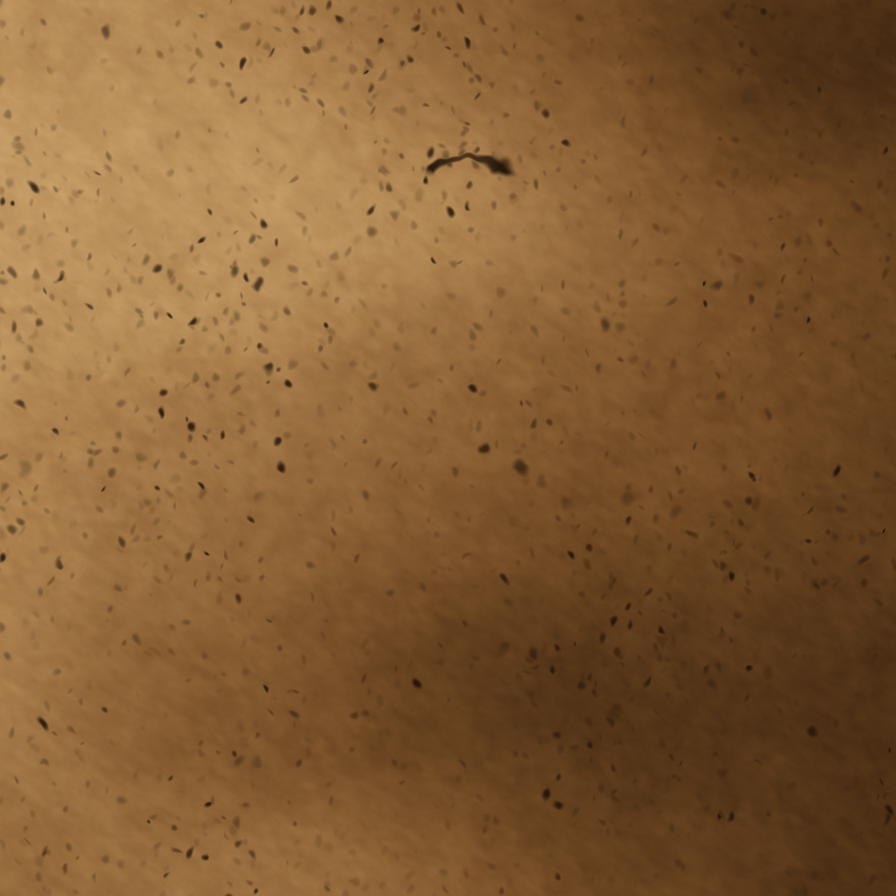
Give the GLSL for this texture, as a WebGL 2 fragment shader.

```glsl
#version 300 es
precision highp float;

uniform vec2 u_resolution;
out vec4 fragColor;

float hash(vec2 p) {
    vec3 q = fract(vec3(p.xyx) * 0.1031);
    q += dot(q, q.yzx + 33.33);
    return fract((q.x + q.y) * q.z);
}

vec2 hash2(vec2 p) {
    return vec2(hash(p + 17.3), hash(p + 71.9));
}

float valueNoise(vec2 p) {
    vec2 i = floor(p);
    vec2 f = fract(p);
    f = f * f * (3.0 - 2.0 * f);
    float low = mix(hash(i), hash(i + vec2(1, 0)), f.x);
    float high = mix(hash(i + vec2(0, 1)), hash(i + vec2(1, 1)), f.x);
    return mix(low, high, f.y);
}

float fbm(vec2 p) {
    float sum = 0.0;
    float gain = 0.5;
    for (int i = 0; i < 4; i++) {
        sum += gain * valueNoise(p);
        p = mat2(1.6, 1.2, -1.2, 1.6) * p + 5.7;
        gain *= 0.5;
    }
    return sum / 0.9375;
}

mat2 rotation(float angle) {
    float c = cos(angle);
    float s = sin(angle);
    return mat2(c, s, -s, c);
}

// Soft elliptical falloff
float glow(vec2 p, vec2 center, vec2 radii) {
    vec2 d = (p - center) / radii;
    return exp(-dot(d, d));
}

// Broad light and shadow across the surface
float lighting(vec2 p) {
    float tone = 0.68 - 0.62 * p.x + 0.25 * p.y;
    tone += 0.30 * glow(p, vec2(0.35, 0.75), vec2(0.40, 0.20));
    tone += 0.20 * glow(p, vec2(0.40, 0.02), vec2(0.25, 0.10));
    tone -= 0.35 * glow(p, vec2(0.95, 0.95), vec2(0.30, 0.15));
    tone -= 0.25 * glow(p, vec2(0.60, 0.22), vec2(0.35, 0.17));
    return tone + 0.16 * (fbm(p * 5.0) - 0.5);
}

// Pores gather in patches, mostly in the upper half
float poreDensity(vec2 p) {
    float patches = smoothstep(0.50, 0.78, fbm(p * 7.0 + 3.1));
    float density = 0.05 + 0.30 * patches;
    density += 0.50 * glow(p, vec2(0.25, 0.65), vec2(0.10, 0.09));
    density += 0.40 * glow(p, vec2(0.50, 0.80), vec2(0.08, 0.09));
    return density + 0.25 * glow(p, vec2(0.40, 0.96), vec2(0.16, 0.07));
}

// Scattered slanted specks, one candidate per jittered cell
float specks(vec2 p, float cells, float radius, float base, float clustering, float seed) {
    vec2 q = p * cells;
    vec2 home = floor(q);
    float dark = 0.0;
    for (int y = -1; y <= 1; y++) {
        for (int x = -1; x <= 1; x++) {
            vec2 cell = home + vec2(x, y);
            vec2 key = cell + seed;
            float density = base + clustering * poreDensity((cell + 0.5) / cells);
            float present = step(hash(key), density);
            vec2 d = q - cell - hash2(key);
            d = rotation(0.5 + 2.0 * hash(key + 41.0)) * d * vec2(1.0, 1.15);
            d.y *= 1.0 + 0.8 * hash(key + 53.0);
            float size = radius * mix(0.6, 1.2, hash(key + 29.0));
            float strength = mix(0.25, 1.0, pow(hash(key + 83.0), 2.0));
            float spot = 1.0 - smoothstep(0.25, 1.25, length(d) / size);
            dark = max(dark, present * strength * spot);
        }
    }
    return dark;
}

// Curved crease, heavier toward its right end
float crease(vec2 p, vec2 center, vec2 radii) {
    vec2 d = (p - center) / radii;
    float width = mix(0.16, 0.42, smoothstep(0.2, 1.0, d.x));
    float band = 1.0 - smoothstep(0.3, 1.3, abs(length(d) - 1.0) / width);
    return band * smoothstep(-0.15, 0.25, d.y) * mix(0.7, 1.0, abs(d.x));
}

vec3 tan_ramp(float t) {
    return vec3(0.29, 0.18, 0.08) + t * vec3(0.46, 0.29, 0.13) + t * t * vec3(0.0, 0.12, 0.17);
}

void main() {
    vec2 p = gl_FragCoord.xy / u_resolution;

    // Lit base with fine slanted grain
    vec2 slanted = rotation(0.6) * p;
    float grain = fbm(slanted * vec2(60.0, 105.0)) - 0.5;
    float mottle = fbm(p * 26.0 + 9.0) - 0.5;
    float tone = lighting(p) + 0.16 * grain + 0.12 * mottle;
    vec3 color = tan_ramp(clamp(tone, -0.12, 1.08));

    // Faint pits, clustered pores and a few large dark spots
    vec2 warped = p + 0.006 * (vec2(valueNoise(p * 90.0), valueNoise(p * 90.0 + 37.0)) - 0.5);
    float pits = 0.32 * specks(warped, 58.0, 0.36, 0.22, 0.6, 11.0);
    float pores = 0.85 * specks(warped, 66.0, 0.42, -0.03, 0.75, 131.0);
    float spots = 0.90 * specks(warped, 15.0, 0.13, 0.14, 0.25, 257.0);
    float mark = 0.92 * crease(warped, vec2(0.52, 0.805), vec2(0.040, 0.020));
    float dark = max(max(pits, pores), max(spots, mark));

    fragColor = vec4(mix(color, vec3(0.11, 0.06, 0.025), dark), 1.0);
}
```
